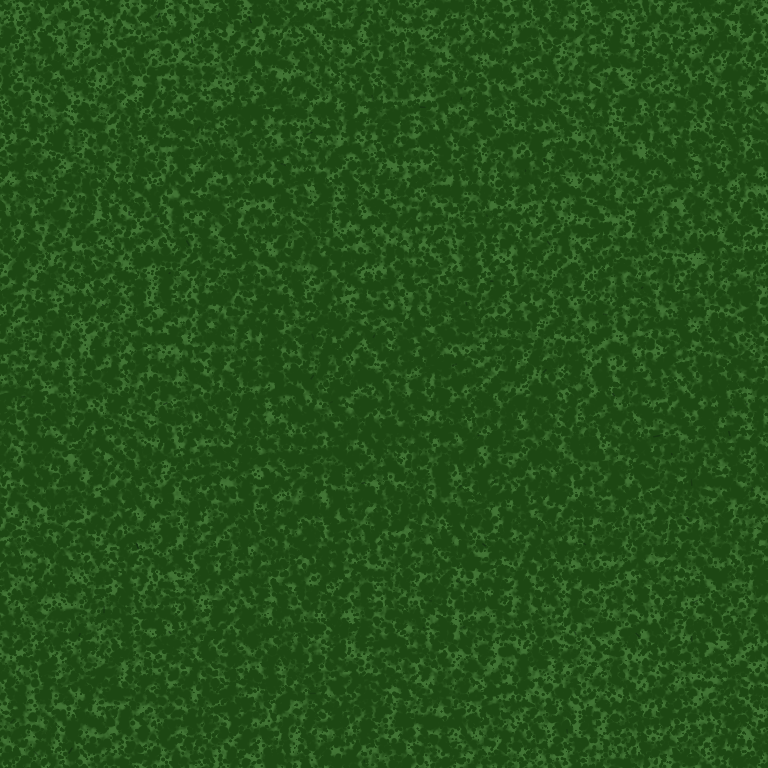
Write a Shadertoy shader that draws this texture.

```glsl
// Mossy green turf: soft light lacework pierced by round dark pores.

const vec3 DEEP_GREEN  = vec3(0.115, 0.279, 0.075);
const vec3 LIGHT_GREEN = vec3(0.255, 0.455, 0.205);
const vec3 SPECK_COLOR = vec3(0.07, 0.18, 0.06);
const float TAU = 6.2831853;

vec3 hash3(vec2 cell, float seed) {
    vec3 p = fract(vec3(cell.xyx + seed * 17.13) * vec3(0.1031, 0.1030, 0.0973));
    p += dot(p, p.yxz + 33.33);
    return fract((p.xxy + p.yzz) * p.zyx);
}

float cornerSlope(vec2 cell, vec2 offset, float seed) {
    float angle = TAU * hash3(cell, seed).x;
    return dot(vec2(cos(angle), sin(angle)), offset);
}

float gradientNoise(vec2 p, float seed) {
    vec2 i = floor(p);
    vec2 f = p - i;
    vec2 u = f * f * f * (f * (f * 6.0 - 15.0) + 10.0);
    vec2 e = vec2(1.0, 0.0);
    float low  = mix(cornerSlope(i, f, seed),
                     cornerSlope(i + e.xy, f - e.xy, seed), u.x);
    float high = mix(cornerSlope(i + e.yx, f - e.yx, seed),
                     cornerSlope(i + e.xx, f - e.xx, seed), u.x);
    return mix(low, high, u.y);
}

float fbm(vec2 p, float seed) {
    float sum = 0.0;
    float amplitude = 1.0;
    for (int octave = 0; octave < 3; octave++) {
        sum += amplitude * gradientNoise(p, seed + float(octave));
        p = p * 2.03 + 7.7;
        amplitude *= 0.5;
    }
    return sum;
}

// 0 inside scattered round pores, 1 in the gaps between them
float poreMask(vec2 p, float seed) {
    vec2 home = floor(p);
    float nearest = 10.0;
    for (int y = -1; y <= 1; y++) {
        for (int x = -1; x <= 1; x++) {
            vec2 cell = home + vec2(x, y);
            vec3 rnd = hash3(cell, seed);
            float radius = mix(0.12, 0.34, rnd.z);
            nearest = min(nearest, length(p - cell - rnd.xy) / radius);
        }
    }
    return smoothstep(0.72, 1.25, nearest);
}

// Sparse short strokes at random angles
float speckMask(vec2 p, float density, float seed) {
    vec2 cell = floor(p);
    vec3 place = hash3(cell, seed);
    vec3 form = hash3(cell, seed + 1.0);
    vec2 q = p - cell - mix(vec2(0.2), vec2(0.8), place.xy);
    vec2 dir = vec2(cos(TAU * form.x), sin(TAU * form.x));
    float halfLength = mix(0.01, 0.10, form.y);
    q -= dir * clamp(dot(q, dir), -halfLength, halfLength);
    float stroke = 1.0 - smoothstep(0.008, 0.045, length(q));
    return stroke * step(place.z, density) * mix(0.3, 0.8, form.z);
}

void mainImage(out vec4 fragColor, in vec2 fragCoord) {
    vec2 uv = fragCoord / iResolution.y;
    vec2 centered = fragCoord / iResolution.xy - 0.5;

    // Broad drift of growth, thicker toward the corners
    float drift = 0.16 * gradientNoise(uv * 3.5, 3.0)
                + 0.25 * (dot(centered, centered) - 0.167);

    // Light clumps
    float growth = smoothstep(-0.33, 0.39, fbm(uv * 58.0, 5.0) + drift);

    // Dark pores, from broad to fine
    float poreScale = 50.0;
    for (int layer = 0; layer < 4; layer++) {
        growth *= poreMask(uv * poreScale, 11.0 + float(layer));
        poreScale *= 1.41;
    }

    vec3 color = mix(DEEP_GREEN, LIGHT_GREEN, growth);
    color = mix(color, SPECK_COLOR, speckMask(uv * 26.0, 0.1, 21.0));
    fragColor = vec4(color, 1.0);
}
```
